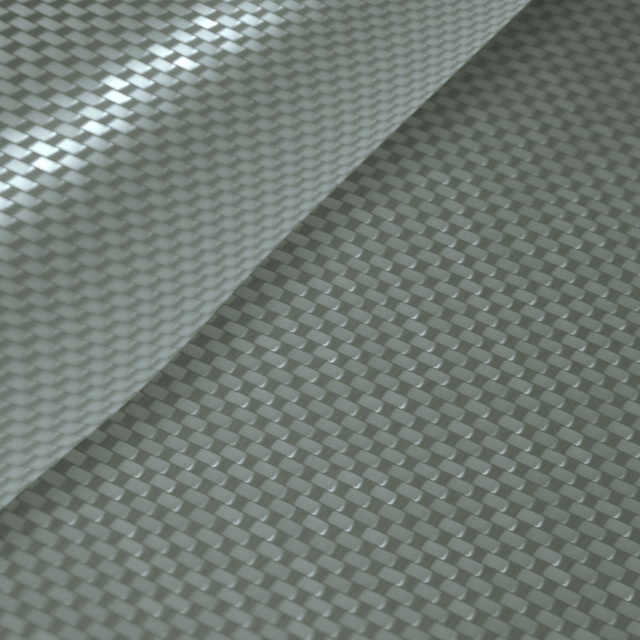
Write a WebGL 2 fragment shader that draws this texture.

```glsl
#version 300 es
precision highp float;
// Plain-woven glass cloth with a softly lit rolled fold above a flat sheet.
uniform vec2 u_resolution;
out vec4 fragColor;

const float PI = 3.14159265;

// Fold line and roll
const vec2  FOLD_START = vec2(0.0, 0.206);
const vec2  FOLD_DIR = vec2(0.723, 0.691);
const float FOLD_BOW = 0.018;
const float ROLL_TAPER = 0.42;
const float ROLL_RADIUS = 0.6;
const float ROLL_EDGE_COS = 0.9;
const float ROLL_CELL = 0.029;
const float ROLL_SHEAR = 0.4;
const float HIGHLIGHT_AT = 0.45;

// Flat sheet: one cell step along each thread direction
const vec2  WARP_STEP = vec2(0.0247, -0.0109);
const vec2  WEFT_STEP = vec2(-0.0135, -0.0152);
const vec2  SHEET_CENTRE = vec2(0.5, 0.46);
const float SHEET_PERSPECTIVE = 0.25;

// Tile shape and surface
const vec2  TILE_HALF = vec2(0.64, 0.45);
const float TILE_ROUND = 0.16;
const float WOBBLE = 0.22;
const float GRAIN = 0.018;

float hash(vec2 p) {
    vec3 q = fract(vec3(p.xyx) * 0.1031);
    q += dot(q, q.yzx + 33.33);
    return fract((q.x + q.y) * q.z);
}

float noise(vec2 p) {
    vec2 i = floor(p), f = fract(p);
    f = f * f * (3.0 - 2.0 * f);
    return mix(mix(hash(i), hash(i + vec2(1, 0)), f.x),
               mix(hash(i + vec2(0, 1)), hash(i + vec2(1, 1)), f.x), f.y);
}

float bell(float x, float width) {
    return exp(-x * x / (width * width));
}

// Returns x: raised tile cover, y: rounded thread shade, z: end glint, w: tile hash
vec4 weave(vec2 q, float soft) {
    vec2 cell = floor(q), local = fract(q) - 0.5;
    // Raised tiles reach into the sunken cells on either side
    if (mod(cell.x + cell.y, 2.0) > 0.5) {
        float side = local.x < 0.0 ? -1.0 : 1.0;
        cell.x += side;
        local.x -= side;
    }
    vec2 b = abs(local) - TILE_HALF + TILE_ROUND;
    float dist = length(max(b, 0.0)) + min(max(b.x, b.y), 0.0) - TILE_ROUND;
    float cover = smoothstep(soft, -soft, dist);
    float shade = -local.y * 0.5 - local.x * 0.2 + 0.25 * cos(local.x * PI);
    float glint = bell(dist, 0.05 + soft * 0.5) * smoothstep(0.35, 0.62, local.x)
                * smoothstep(-0.35, 0.35, local.y);
    return vec4(cover, shade, glint, hash(cell + 71.0));
}

// Flat sheet brightness; below is the distance under the fold
float sheetTone(vec2 p, float below) {
    vec2 view = (p - SHEET_CENTRE) / (1.0 - SHEET_PERSPECTIVE * (p.y - SHEET_CENTRE.y));
    vec2 q = inverse(mat2(WARP_STEP, WEFT_STEP)) * view;
    q += WOBBLE * (vec2(noise(q * 0.23), noise(q * 0.23 + 40.0)) - 0.5);
    float blur = smoothstep(0.14, 0.62, abs(p.y - 0.42 + 0.3 * (p.x - 0.5)));
    float soft = max(mix(0.06, 0.32, blur), 0.7 * length(fwidth(q)));
    vec4 w = weave(q, soft);

    float sunken = 0.385 + 0.03 * noise(q * vec2(9.0, 1.5));
    float raised = 0.515 + 0.07 * w.y * (1.0 - blur) + 0.035 * (w.w - 0.5);
    float tone = mix(sunken, raised, w.x);
    float inFocus = (1.0 - 0.85 * blur) * smoothstep(0.0, 0.12, below);
    tone += 0.24 * w.z * inFocus * (0.45 + w.w);

    // Broad light: shaded crease, dim far corner, dim right side
    tone *= mix(0.76, 1.0, smoothstep(0.0, 0.1, below));
    tone *= 1.0 - 0.15 * smoothstep(0.65, 1.05, p.y);
    tone *= 1.04 - 0.13 * smoothstep(0.35, 1.0, p.x);
    return tone;
}

// Roll brightness; above is the distance from the fold, along runs up it
float rollTone(float above, float along) {
    float taper = 1.0 - ROLL_TAPER * along;
    float depth = max(above, 0.0) / taper;
    float arc = ROLL_RADIUS * acos(clamp(ROLL_EDGE_COS - depth / ROLL_RADIUS, -0.99, 0.99));
    float axis = -log(taper) / ROLL_TAPER;
    vec2 q = vec2(-arc, axis + ROLL_SHEAR * arc) / ROLL_CELL;
    q += WOBBLE * (vec2(noise(q * 0.25), noise(q * 0.25 + 17.0)) - 0.5);
    float soft = max(mix(0.34, 0.2, smoothstep(0.1, 0.5, depth)), 0.6 * length(fwidth(q)));
    vec4 w = weave(q, soft);

    float upper = smoothstep(0.48, 0.72, depth);
    float highlight = bell(depth - HIGHLIGHT_AT, 0.065);
    float base = mix(0.475, 0.405, smoothstep(0.06, 0.3, depth)) - 0.05 * upper;
    float lift = 0.1 + 0.13 * upper + highlight * (0.12 + 0.4 * w.w);
    float tone = base + w.x * (lift + 0.08 * w.y) + 0.1 * highlight;
    tone += w.z * (0.08 + 0.2 * highlight);
    return tone + 0.04 * bell(depth, 0.05);
}

// Green-grey in the shade, cool white in the light
vec3 clothColour(float tone) {
    return tone * vec3(0.925, 1.0, mix(0.9, 1.01, smoothstep(0.33, 0.72, tone)));
}

void main() {
    vec2 p = gl_FragCoord.xy / u_resolution;
    float pixel = 1.0 / min(u_resolution.x, u_resolution.y);
    vec2 rel = p - FOLD_START;
    float along = dot(rel, FOLD_DIR);
    float above = dot(rel, vec2(-FOLD_DIR.y, FOLD_DIR.x));
    above += FOLD_BOW * bell(along - 0.3, 0.22);

    float sheet = sheetTone(p, -above);
    float roll = rollTone(above, along);
    float tone = mix(sheet, roll, smoothstep(-1.0, 1.0, above / (pixel + 0.001)));
    tone += GRAIN * (noise(p * 420.0) - 0.5);
    fragColor = vec4(clothColour(tone), 1.0);
}
```
